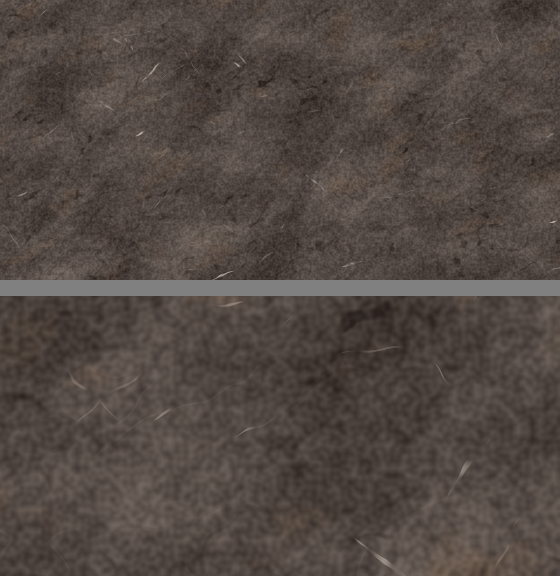
Top: the whole. Bottom: its middle third, enlarged.
Give the GLSL for this texture, as a Shadertoy shader.

```glsl
// Dark brown marble with angular clouded patches, rust tints and broken pale veins.

const vec3 DARK_STONE  = vec3(0.225, 0.190, 0.175);
const vec3 LIGHT_STONE = vec3(0.400, 0.358, 0.333);
const vec3 RUST        = vec3(0.375, 0.290, 0.220);
const vec3 VEIN        = vec3(0.760, 0.720, 0.680);

const float GRAIN_ANGLE    = 0.48;   // main drift of the stone, radians
const float CLOUD_SCALE    = 3.5;
const float CLOUD_CONTRAST = 1.05;
const float FACET_SCALE    = 7.0;
const float FACET_CONTRAST = 0.34;
const float MOTTLE         = 0.42;
const float SPECKLE        = 0.50;
const float RUST_AMOUNT    = 0.42;

// Integer hash of a lattice cell, two values in 0..1
vec2 hash2(vec2 cell) {
    uvec2 v = uvec2(ivec2(floor(cell)) + 32768);
    v = v * 1664525u + 1013904223u;
    v.x += v.y * 1664525u;
    v.y += v.x * 1664525u;
    v ^= v >> 16u;
    v.x += v.y * 1664525u;
    v.y += v.x * 1664525u;
    v ^= v >> 16u;
    return vec2(v & 0xffffu) / 65535.0;
}

mat2 rotation(float a) {
    return mat2(cos(a), -sin(a), sin(a), cos(a));
}

float cornerSlope(vec2 cell, vec2 offset) {
    float a = 6.2832 * hash2(cell).x;
    return dot(vec2(cos(a), sin(a)), offset);
}

float gradientNoise(vec2 p) {
    vec2 i = floor(p), f = p - i;
    vec2 u = f * f * f * (f * (f * 6.0 - 15.0) + 10.0);
    vec2 e = vec2(1.0, 0.0);
    return mix(mix(cornerSlope(i, f), cornerSlope(i + e, f - e), u.x),
               mix(cornerSlope(i + e.yx, f - e.yx), cornerSlope(i + 1.0, f - 1.0), u.x), u.y);
}

float fbm(vec2 p) {
    float sum = 0.0, amp = 0.5;
    for (int i = 0; i < 5; i++) {
        sum += amp * gradientNoise(p);
        p = rotation(0.6) * p * 2.03 + 17.0;
        amp *= 0.55;
    }
    return sum;
}

vec2 warp(vec2 p, float scale) {
    return vec2(gradientNoise(p * scale + 31.0), gradientNoise(p * scale + 67.0));
}

// Angular patches, each with its own tone, fading at the seams
float facets(vec2 p) {
    vec2 base = floor(p);
    float nearest = 9.0, second = 9.0, tone = 0.0;
    for (int j = -1; j <= 1; j++)
    for (int i = -1; i <= 1; i++) {
        vec2 cell = base + vec2(i, j);
        float d = length(cell + hash2(cell + 400.0) - p);
        if (d < nearest) {
            second = nearest;
            nearest = d;
            tone = hash2(cell + 900.0).y - 0.5;
        } else second = min(second, d);
    }
    return tone * smoothstep(0.0, 0.12, second - nearest);
}

// Thin line along the zero crossing of noise, present only in places
float crack(vec2 p, float width) {
    float line = 1.0 - smoothstep(0.0, width, abs(gradientNoise(p)));
    return line * smoothstep(0.0, 0.35, gradientNoise(p * 0.7 + 51.0));
}

// Scattered tapered strokes, one possible stroke per cell
float strokes(vec2 p, float size, float density, float width, float seed) {
    float px = 0.8 / iResolution.y, ink = 0.0;
    vec2 base = floor(p / size);
    for (int j = -1; j <= 1; j++)
    for (int i = -1; i <= 1; i++) {
        vec2 cell = base + vec2(i, j);
        vec2 place = hash2(cell + seed), shape = hash2(cell + seed + 100.0);
        vec2 look = hash2(cell + seed + 200.0);
        if (look.x > density) continue;
        float spread = fract(shape.x * 7.0);
        float angle = shape.x < 0.72 ? mix(0.15, 1.0, spread) : mix(-1.4, -0.5, spread);
        vec2 d = rotation(angle) * (p - (cell + place) * size);
        float taper = 1.0 - abs(d.x) / (size * mix(0.2, 0.8, shape.y * shape.y));
        float edge = abs(d.y) - width * max(taper, 0.0);
        float body = (1.0 - smoothstep(-px, px, edge)) * smoothstep(0.0, 0.3, taper);
        ink = max(ink, body * mix(0.3, 1.0, look.y));
    }
    return ink;
}

void mainImage(out vec4 fragColor, in vec2 fragCoord) {
    vec2 p = fragCoord / iResolution.y;
    vec2 bent = p + 0.030 * warp(p, 7.0) + 0.010 * warp(p, 28.0);
    vec2 drift = rotation(GRAIN_ANGLE) * bent * vec2(1.0, 1.0);
    drift.y *= 1.8;

    // Stone body: clouds, patches, mottling and fine speckle
    float tone = 0.54 + CLOUD_CONTRAST * fbm(drift * CLOUD_SCALE + 0.4 * warp(p, 3.0));
    tone += FACET_CONTRAST * facets(drift * FACET_SCALE);
    tone += 0.5 * FACET_CONTRAST * facets(drift * FACET_SCALE * 2.3 + 40.0);
    tone += MOTTLE * gradientNoise(p * 52.0) + SPECKLE * gradientNoise(p * 118.0 + 9.0);

    // Dark smudges and seams
    float smudge = smoothstep(0.22, 0.50, gradientNoise(drift * 22.0 + 13.0))
                 * smoothstep(-0.05, 0.35, gradientNoise(p * 5.0 + 23.0));
    tone -= 0.55 * smudge + 0.28 * crack(drift * 6.0 + 5.0, 0.05);
    tone += 0.20 * crack(drift * 8.0 + 80.0, 0.03);
    vec3 color = mix(DARK_STONE, LIGHT_STONE, clamp(tone, -0.35, 1.35));

    // Rust tints
    float rust = smoothstep(0.08, 0.40, fbm(drift * 5.0 + 120.0));
    color = mix(color, RUST * (0.65 + 0.6 * tone), RUST_AMOUNT * rust);

    // Pale veins, broken up along their length
    vec2 veinPos = p + 0.022 * warp(p, 8.0) + 0.007 * warp(p, 34.0);
    float gaps = smoothstep(-0.25, 0.25, gradientNoise(p * 30.0 + 3.0));
    float veins = 0.42 * strokes(veinPos, 0.24, 0.60, 0.0016, 10.0);
    veins = max(veins, 0.50 * strokes(veinPos, 0.11, 0.38, 0.0016, 500.0));
    veins = max(veins, 0.95 * strokes(veinPos, 0.085, 0.09, 0.0042, 1200.0));
    color = mix(color, VEIN, veins * gaps);

    fragColor = vec4(color, 1.0);
}
```
